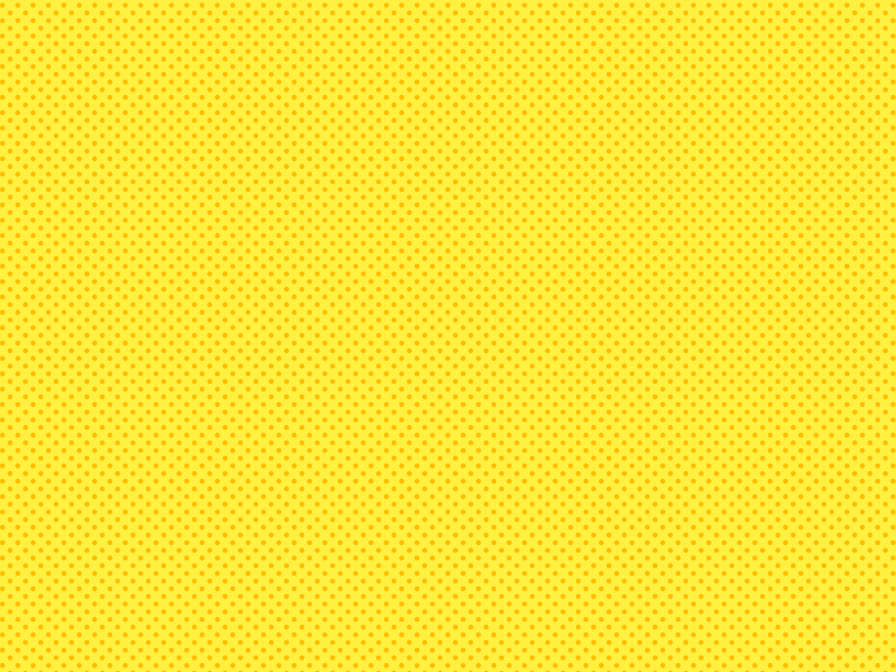
Reproduce this pattern procedurally as a Shadertoy shader.

```glsl
// Small orange polka dots on bright yellow, in evenly staggered rows.
// Two square lattices, offset by half a cell, give the distance to the
// nearest dot; its edge is averaged over a grid of samples in each pixel.

// Signed distance to the nearest dot; one cell is one unit wide.
float staggeredDots(vec2 p, float radius) {
    vec2 corner = fract(p + 0.5) - 0.5;
    vec2 center = fract(p) - 0.5;
    return min(length(corner), length(center)) - radius;
}

void mainImage(out vec4 fragColor, in vec2 fragCoord) {
    // Height is one unit, measured down from the upper left
    vec2 uv = vec2(fragCoord.x, iResolution.y - fragCoord.y) / iResolution.y;
    float pixel = 1.0 / iResolution.y;
    float cell = 0.02285;
    vec2 firstDot = vec2(0.0265, 0.0078);

    // Dot coverage, averaged over 4 by 4 samples
    float coverage = 0.0;
    for (int i = 0; i < 16; i++) {
        vec2 offset = (vec2(i % 4, i / 4) - 1.5) * 0.25 * pixel;
        float dist = staggeredDots((uv + offset - firstDot) / cell, 0.164) * cell;
        coverage += clamp(0.5 - dist / (0.6 * pixel), 0.0, 1.0) / 16.0;
    }

    vec3 yellow = vec3(1.0, 0.94, 0.26);
    vec3 orange = vec3(1.0, 0.75, 0.0);
    fragColor = vec4(mix(yellow, orange, coverage), 1.0);
}
```
